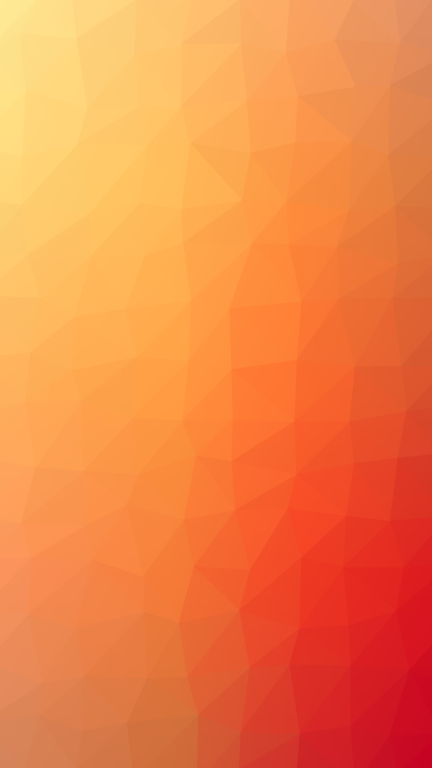
Write a Shadertoy shader that draws this background.

```glsl
// Low-poly mesh of jittered triangles, from pale yellow through orange to crimson.

vec2 hash2(vec2 p) {
    return fract(sin(vec2(dot(p, vec2(127.1, 311.7)), dot(p, vec2(269.5, 183.3)))) * 43758.5);
}

// Five evenly spaced colour stops, t from 0 to 1.
vec3 ramp(float t, vec3 a, vec3 b, vec3 c, vec3 d, vec3 e) {
    t = clamp(t, 0.0, 1.0) * 4.0;
    vec3 upper = mix(mix(a, b, min(t, 1.0)), c, clamp(t - 1.0, 0.0, 1.0));
    return mix(mix(upper, d, clamp(t - 2.0, 0.0, 1.0)), e, clamp(t - 3.0, 0.0, 1.0));
}

// Smooth colour field; uv starts at the top left.
vec3 field(vec2 uv) {
    vec3 left = ramp(uv.y, vec3(255, 235, 150), vec3(255, 214, 120),
                     vec3(255, 178, 92), vec3(251, 147, 92), vec3(212, 132, 92));
    vec3 midLeft = ramp(uv.y, vec3(255, 198, 115), vec3(255, 187, 88),
                        vec3(255, 156, 66), vec3(246, 122, 55), vec3(205, 108, 58));
    vec3 midRight = ramp(uv.y, vec3(252, 165, 100), vec3(253, 143, 62),
                         vec3(255, 108, 46), vec3(242, 60, 35), vec3(208, 40, 40));
    vec3 right = ramp(uv.y, vec3(222, 140, 100), vec3(220, 120, 62),
                      vec3(216, 82, 45), vec3(219, 25, 30), vec3(195, 0, 35));
    vec3 col = mix(left, midLeft, clamp(uv.x / 0.4, 0.0, 1.0));
    col = mix(col, midRight, clamp((uv.x - 0.4) / 0.3, 0.0, 1.0));
    return mix(col, right, clamp((uv.x - 0.7) / 0.3, 0.0, 1.0)) / 255.0;
}

// Mesh coordinates: one unit per cell, y pointing down.
vec2 toMesh(vec2 uv) { return uv * vec2(8.26, 14.7) - vec2(0.6, 0.86); }
vec2 toCanvas(vec2 p) { return (p + vec2(0.6, 0.86)) / vec2(8.26, 14.7); }

vec2 vertex(vec2 cell) { return cell + (hash2(cell) - 0.5) * 0.46; }

// Signed distance to the line a-b, positive on the inner side.
float edge(vec2 p, vec2 a, vec2 b) {
    vec2 d = normalize(b - a);
    return d.x * (p.y - a.y) - d.y * (p.x - a.x);
}

// Colour of one facet, weighted by its coverage of the pixel.
vec4 facet(vec2 p, vec2 a, vec2 b, vec2 c, float pixel) {
    float inside = min(edge(p, a, b), min(edge(p, b, c), edge(p, c, a)));
    float cover = clamp(inside / pixel + 0.5, 0.0, 1.0);
    if (cover <= 0.0) return vec4(0);
    vec2 centre = (a + b + c) / 3.0;
    vec3 col = field(toCanvas(mix(centre, p, 0.3)));
    col *= 1.0 + (hash2(centre).x - 0.5) * 0.02;
    return vec4(col, 1) * cover;
}

void mainImage(out vec4 fragColor, in vec2 fragCoord) {
    vec2 uv = fragCoord / iResolution.xy;
    uv.y = 1.0 - uv.y;
    vec2 p = toMesh(uv);
    float pixel = 14.7 / iResolution.y;

    // Gather the facets of the nearby cells.
    vec4 sum = vec4(0);
    for (int j = -1; j <= 1; j++)
    for (int i = -1; i <= 1; i++) {
        vec2 cell = floor(p) + vec2(i, j);
        vec2 a = vertex(cell), b = vertex(cell + vec2(1, 0));
        vec2 c = vertex(cell + vec2(0, 1)), d = vertex(cell + 1.0);
        // Split each cell along its shorter diagonal.
        if (distance(b, c) < distance(a, d) + 0.1)
            sum += facet(p, a, b, c, pixel) + facet(p, d, c, b, pixel);
        else
            sum += facet(p, b, d, a, pixel) + facet(p, c, a, d, pixel);
    }
    fragColor = vec4(sum.rgb / max(sum.a, 0.001), 1);
}
```
